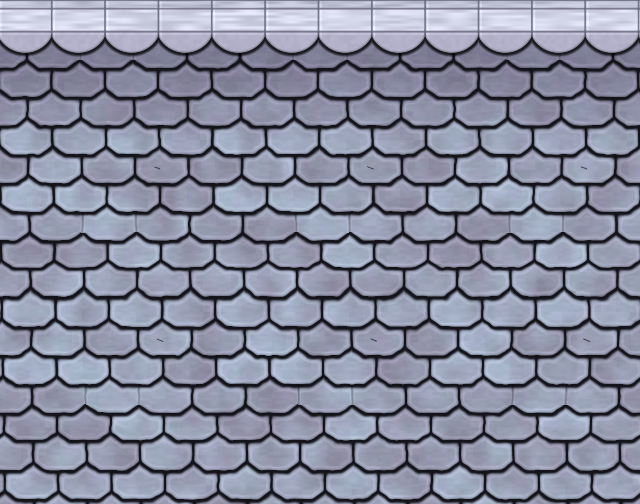
A WebGL 2 fragment shader for this texture:

```glsl
#version 300 es
precision highp float;
// Slate roof: staggered rows of chamfered tiles under a pale scalloped ridge.
uniform vec2 u_resolution;
out vec4 outColor;

#define CANVAS_H 606.0    // design units over the canvas height
#define TILE_W 64.15      // spacing of tiles across
#define ROW_H 34.55       // spacing of rows down
#define FIRST_ROW 82.0    // lower edge of the first row
#define FIRST_JOINT 32.0
#define ROW_DRIFT 0.57    // sideways creep per row
#define GAP 1.2           // half width of the joints
#define CHAMFER vec2(14.0, 10.0)
#define SHADOW_DEPTH 4.0  // reach of the shadow under an edge
#define RIDGE_RADIUS 36.0
#define RIDGE_CENTER 27.5

const vec3 BLUE_SLATE = vec3(0.635, 0.68, 0.765);
const vec3 PURPLE_SLATE = vec3(0.555, 0.55, 0.635);
const vec3 DUSK_SLATE = vec3(0.47, 0.46, 0.56);
const vec3 SHADOW = vec3(0.08, 0.075, 0.10);
const vec3 RIDGE_PALE = vec3(0.83, 0.84, 0.915);
const vec3 RIDGE_LIP = vec3(0.70, 0.695, 0.79);
const vec3 RIDGE_LINE = vec3(0.40, 0.39, 0.47);

float hash(vec2 p) {
  vec3 q = fract(p.xyx * vec3(0.1031, 0.1030, 0.0973));
  q += dot(q, q.yzx + 33.33);
  return fract((q.x + q.y) * q.z);
}

float noise(vec2 p) {
  vec2 i = floor(p), f = fract(p);
  f = f * f * (3.0 - 2.0 * f);
  return mix(mix(hash(i), hash(i + vec2(1, 0)), f.x),
             mix(hash(i + vec2(0, 1)), hash(i + vec2(1, 1)), f.x), f.y);
}

float smoothMax(float a, float b, float k) {
  float h = max(k - abs(a - b), 0.0) / k;
  return max(a, b) + h * h * k * 0.25;
}

float band(float x, float halfWidth, float soft) {
  return 1.0 - smoothstep(halfWidth - soft, halfWidth + soft, abs(x));
}

float rowEdge(float row) { return FIRST_ROW + ROW_H * row; }

// Position across a row, counted in tiles
float across(float x, float row) {
  float stagger = 29.5 * mod(row, 2.0);
  return (x - FIRST_JOINT - stagger - ROW_DRIFT * row) / TILE_W;
}

// Signed distance to the nearest tile of a row, open at its top
float slateDist(vec2 p, float row) {
  float side = abs(fract(across(p.x, row)) - 0.5) * TILE_W - TILE_W * 0.5 + GAP;
  float below = p.y - rowEdge(row);
  float corner = (side * CHAMFER.y + below * CHAMFER.x + CHAMFER.x * CHAMFER.y) / length(CHAMFER);
  return smoothMax(smoothMax(side, corner, 2.0), below, 2.0);
}

// Face of a tile: tone, stains and an occasional chip
vec3 slateColor(vec2 p, float row) {
  float u = across(p.x, row);
  vec2 id = vec2(mod(floor(u), 4.0), mod(row, 6.0)) + 3.0;
  vec2 local = vec2((fract(u) - 0.5) * TILE_W, p.y - rowEdge(row) + 0.5 * ROW_H);
  float tone = 0.2 + 0.8 * hash(id * 7.3);
  float lean = (hash(id + 41.0) - 0.5) * local.x / TILE_W;
  float stain = noise(p * 0.04) - 0.45;
  vec3 c = mix(PURPLE_SLATE, BLUE_SLATE, clamp(tone + lean + 0.9 * stain, 0.0, 1.2));
  c = mix(c, DUSK_SLATE, 0.8 * smoothstep(190.0, 65.0, p.y));
  float patches = hash(id + floor(local / vec2(17.0, 12.0)) * 5.1 + 60.0) - 0.5;
  c += 0.03 * patches + 0.04 * (noise(p * vec2(0.12, 0.3)) - 0.5);
  c.rb += 0.03 * (noise(p * 0.09 + 30.0) - 0.5);
  vec2 chip = local - vec2(hash(id + 9.0) - 0.5, hash(id + 17.0) - 0.3) * vec2(36.0, 10.0);
  float scratch = length(vec2(max(abs(chip.x) - 3.0, 0.0), chip.y - 0.4 * chip.x));
  return mix(c, SHADOW, 0.65 * step(0.83, hash(id + 77.0)) * band(scratch, 0.7, 0.8));
}

// Pale worn rim inside an outline, soft dark beyond it
vec3 outlined(vec3 c, float d) {
  c += vec3(0.075, 0.065, 0.07) * band(d + 4.0, 1.0, 1.6);
  return mix(c, SHADOW, smoothstep(-2.2, 2.0, d));
}

vec3 ridgeColor(vec2 p, float x) {
  vec3 c = RIDGE_PALE + 0.16 * (noise(p * vec2(0.04, 0.3)) - 0.5);
  c -= 0.08 * band(p.y - 5.0, 5.0, 1.0);
  c = mix(c, RIDGE_LIP + 0.04 * (noise(p * 0.2) - 0.5), smoothstep(36.0, 40.0, p.y));
  float lines = band(p.y - 0.5, 0.8, 0.8) + band(p.y - 10.5, 1.0, 0.9) + band(p.y - 38.0, 1.1, 1.0);
  float seam = band(abs(x) - TILE_W * 0.5, 1.0, 0.8);
  c += 0.08 * (band(p.y - 40.8, 0.9, 1.0) + band(x + TILE_W * 0.5 - 3.0, 1.0, 1.0));
  return mix(c, RIDGE_LINE, clamp(0.8 * lines + 0.85 * seam, 0.0, 0.9));
}

void main() {
  float pixel = CANVAS_H / u_resolution.y;
  vec2 p = vec2(gl_FragCoord.x, u_resolution.y - gl_FragCoord.y) * pixel;

  // Uneven laying: two squeezed bands of rows and slightly ragged edges
  vec2 q = p;
  q.y += 3.5 * exp(-pow((p.y - 338.0) / 24.0, 2.0)) + 2.0 * exp(-pow((p.y - 534.0) / 18.0, 2.0));
  q += 1.4 * (vec2(noise(p * 0.13), noise(p * 0.13 + 50.0)) - 0.5);

  // Row in this strip, the row covering it and the row showing below it
  float row = max(ceil((q.y - FIRST_ROW) / ROW_H), 0.0);
  float cover = row > 0.0 ? slateDist(q, row - 1.0) : 100.0;
  float own = slateDist(q, row);
  float joint = mod(floor(across(q.x, row) + 0.5), 4.0);
  float faint = step(hash(vec2(joint, mod(row, 6.0)) + 23.0), 0.14)
              * step(q.y, rowEdge(row) - CHAMFER.y);
  float side = own - 4.0 * faint;
  float face = 1.0 - smoothstep(-0.5 * pixel, 0.5 * pixel, side);
  vec3 top = outlined(slateColor(q, row), smoothMax(side, SHADOW_DEPTH - cover, 5.0));
  vec3 lower = outlined(slateColor(q, row + 1.0), SHADOW_DEPTH - own);
  vec3 c = mix(lower, top, face);
  c *= 1.0 - 0.25 * faint * band(own - GAP, 1.2, 1.2);

  // Scalloped ridge and its shadow
  float x = (fract((p.x + 2.0) / TILE_W) - 0.5) * TILE_W;
  float ridge = length(vec2(x, max(p.y - RIDGE_CENTER, 0.0))) - RIDGE_RADIUS;
  c *= mix(0.2, 1.0, smoothstep(1.5, 6.0, ridge));
  vec3 cap = ridgeColor(p, x) * mix(1.0, 0.75, smoothstep(-3.0, 0.0, ridge));
  c = mix(cap, c, smoothstep(-0.5 * pixel, 0.5 * pixel, ridge));
  outColor = vec4(c, 1.0);
}
```
